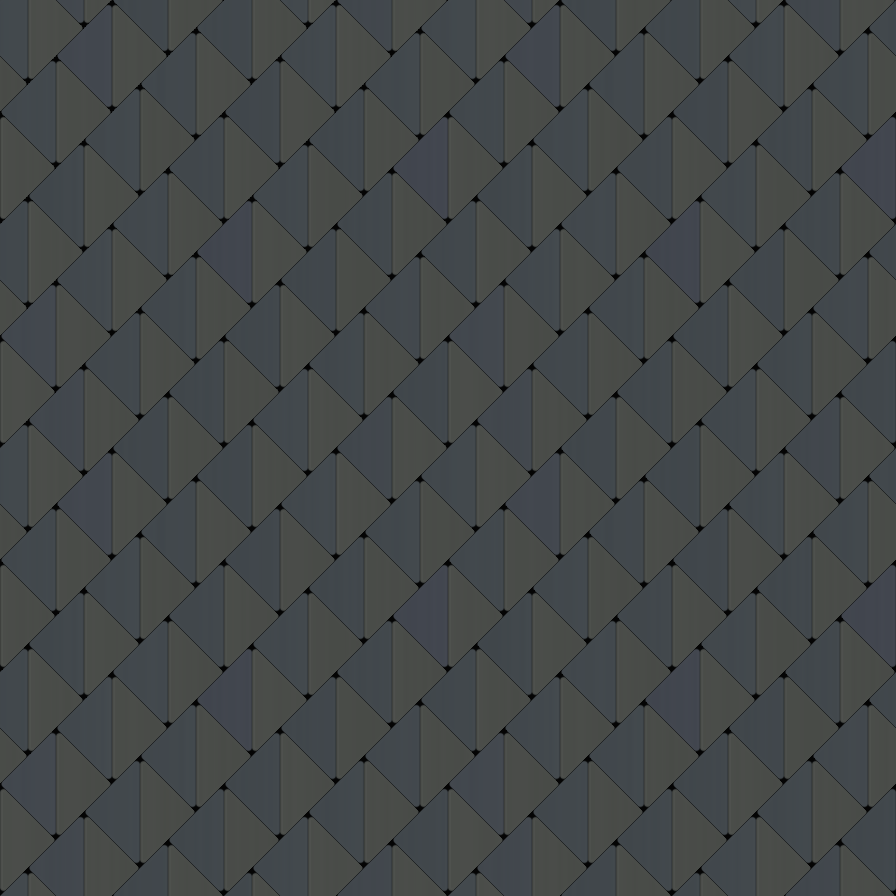
Give the GLSL for this pattern, as a WebGL 1 fragment shader.

```glsl
precision highp float;
// Dark slate shingles: square tiles on their corners, split upright into a blue
// and an olive triangle. Diagonal rows slip by half a tile; rounded corners
// leave small black gaps. The tile tints wrap every half canvas.
uniform vec2 u_resolution;

float hash(vec2 p) {
  return fract(sin(dot(p, vec2(127.1, 311.7))) * 43758.5453);
}

// Smooth one-dimensional noise, different for each seed.
float streakNoise(float x, float seed) {
  float cell = floor(x);
  float f = x - cell;
  f = f * f * (3.0 - 2.0 * f);
  return mix(hash(vec2(cell, seed)), hash(vec2(cell + 1.0, seed)), f);
}

// Signed distance to the rounded triangle (0,-2) (0,2) (2,0), for x >= 0.
float roundedTriangle(vec2 p, float gap, float radius) {
  float inset = gap + radius;
  float halfHeight = 2.0 - 2.41421 * inset;
  p = vec2(p.x - inset, abs(p.y));
  float slant = (p.x + p.y - halfHeight) * 0.70711;
  float d = max(-p.x, slant);
  if (d > 0.0 && (p.x > 0.0 || p.y > halfHeight)) {
    vec2 fromTip = p - vec2(0.0, halfHeight);
    float along = clamp((fromTip.x - fromTip.y) * 0.5, 0.0, halfHeight);
    d = length(fromTip - vec2(along, -along));
  }
  return d - radius;
}

void main() {
  // 32 units across the canvas, y pointing down.
  vec2 uv = gl_FragCoord.xy / u_resolution;
  vec2 q = vec2(uv.x, 1.0 - uv.y) * 32.0;
  float pixel = 32.0 / min(u_resolution.x, u_resolution.y);

  // Diagonal row, then the tile along it.
  float row = floor((q.x + q.y) / 4.0);
  float column = floor((q.x - q.y - 2.0 * row) / 4.0 + 0.5);
  vec2 center = vec2(3.0 * row + 1.0 + 2.0 * column, row + 1.0 - 2.0 * column);
  vec2 local = q - center;
  vec2 id = mod(center, 16.0);
  float olive = step(0.0, local.x);
  float d = roundedTriangle(vec2(abs(local.x), local.y), 0.008, 0.12);

  // Base tints; a few blue halves lean towards violet.
  float tone = hash(id + 17.0 * olive);
  vec3 blue = mix(vec3(0.257, 0.281, 0.298), vec3(0.260, 0.270, 0.318),
                  pow(hash(id + 5.3), 9.0));
  vec3 color = mix(blue, vec3(0.288, 0.298, 0.284), olive);
  color += (tone - 0.5) * 0.006;

  // Faint upright brushing and a slight fall-off away from the spine.
  color += (streakNoise(local.x * 6.0, id.x + 16.0 * id.y) - 0.5) * 0.007;
  color += 0.003 - 0.004 * abs(local.x);

  // Thin lit rim, strongest on the olive side of the spine.
  float rim = 1.0 - smoothstep(0.0, 0.03 + pixel * 0.5, abs(d + 0.075));
  float spine = 1.0 - smoothstep(0.1, 0.2, abs(local.x));
  color += rim * (0.004 + 0.014 * spine * olive);

  // Hairline grooves, deepening to black in the corner gaps.
  float groove = clamp(0.5 + d / pixel, 0.0, 1.0);
  vec3 depth = mix(vec3(0.085, 0.092, 0.095), vec3(0.015), smoothstep(0.005, 0.05, d));
  color = mix(color, depth, groove);
  gl_FragColor = vec4(color, 1.0);
}
```
